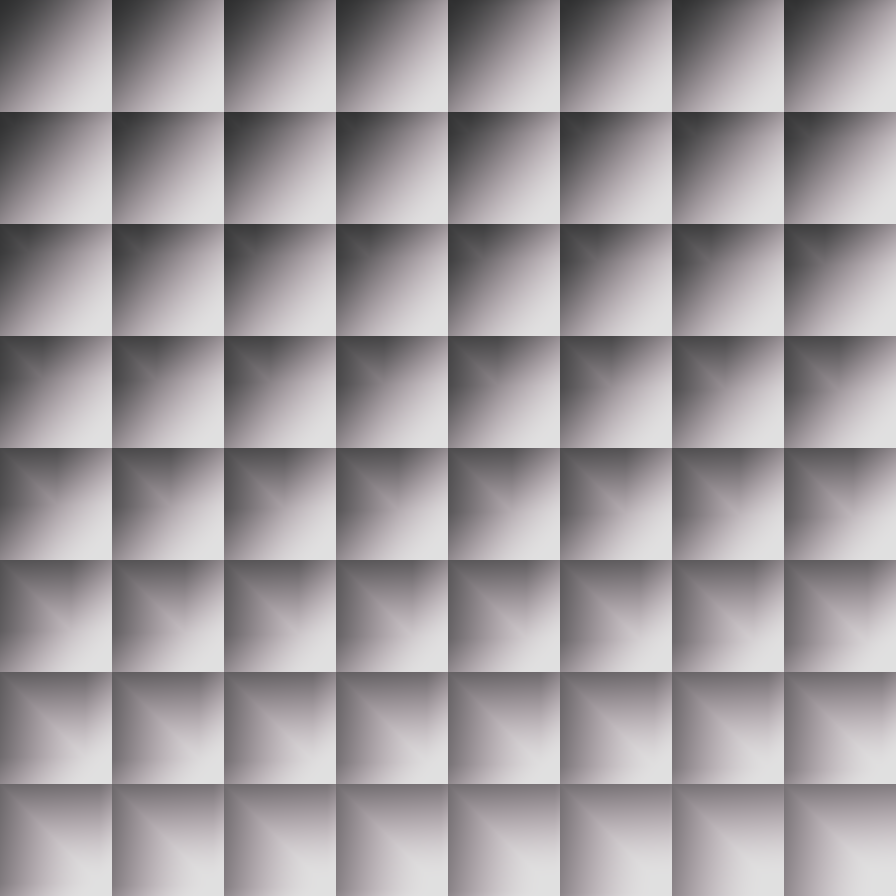
This pattern is drawn by a WebGL 1 fragment shader. Its source:

```glsl
precision highp float;
// Eight by eight grid of folded grey gradients: slices of a colour cube turned to warm monochrome.
uniform vec2 u_resolution;

// Weighs the primary and secondary parts of a colour separately, which creases the gradient.
float greyMix(vec3 c) {
    float low = min(c.r, min(c.g, c.b));
    float high = max(c.r, max(c.g, c.b));
    float middle = c.r + c.g + c.b - low - high;
    vec3 primary = max(c - middle, 0.0);
    vec3 secondary = (middle - low) - (min(c, vec3(middle)) - low);
    return low
        + dot(primary, vec3(0.51, 0.44, 0.35))
        + dot(secondary, vec3(0.43, 0.39, 0.95));
}

// Soft contrast curve from charcoal to pale grey, with a faint rose tint in the light midtones.
vec3 warmTone(float grey) {
    float t = smoothstep(-0.05, 0.88, grey);
    float rose = 6.75 * t * t * (1.0 - t);
    return mix(vec3(0.17, 0.172, 0.175), vec3(0.88, 0.877, 0.878), t)
        + rose * vec3(0.014, -0.015, 0.001);
}

// Each cell is one slice; depth advances along rows, from the top left.
vec3 cubeSlices(vec2 uv) {
    vec2 grid = clamp(vec2(uv.x, 1.0 - uv.y), 0.0, 0.99999) * 8.0;
    vec2 cell = floor(grid);
    float depth = (cell.x + 8.0 * cell.y) / 63.0;
    return warmTone(greyMix(vec3(fract(grid), depth)));
}

void main() {
    // Four samples smooth the cell borders at any size.
    vec3 color = vec3(0.0);
    for (int i = 0; i < 4; i++) {
        float k = float(i);
        vec2 offset = vec2(mod(k, 2.0), floor(k / 2.0)) * 0.5 - 0.25;
        color += 0.25 * cubeSlices((gl_FragCoord.xy + offset) / u_resolution);
    }
    gl_FragColor = vec4(color, 1.0);
}
```
